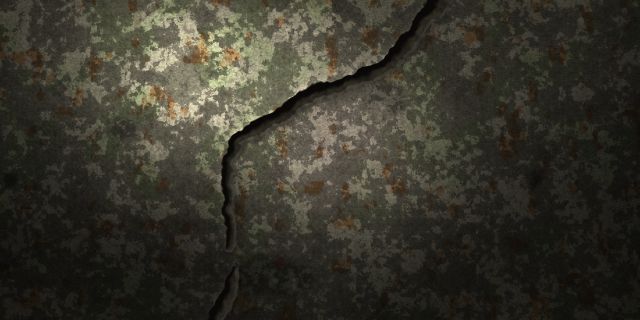
Write a Shadertoy shader that draws this texture.

```glsl
float hash(vec2 p) {
    return fract(sin(dot(p, vec2(127.1, 311.7))) * 43758.5453);
}

float noise(vec2 p) {
    vec2 i = floor(p), f = fract(p);
    f = f * f * (3.0 - 2.0 * f);
    return mix(mix(hash(i), hash(i + vec2(1, 0)), f.x),
               mix(hash(i + vec2(0, 1)), hash(i + vec2(1, 1)), f.x), f.y);
}

float fbm(vec2 p) {
    float sum = 0.0, amp = 0.5;
    for (int i = 0; i < 5; i++) {
        sum += amp * noise(p);
        p = mat2(1.6, 1.2, -1.2, 1.6) * p + 7.3;
        amp *= 0.55;
    }
    return sum / 1.055;
}

float glow(vec2 p, vec2 center, vec2 size) {
    vec2 q = (p - center) / size;
    return exp(-dot(q, q));
}

// Signed distance to the fissure; each node holds x, y and half width
float crack(vec2 p) {
    vec3 node[13] = vec3[13](
        vec3(1.385, 1.02, 0.031), vec3(1.285, 0.885, 0.023),
        vec3(1.215, 0.803, 0.025), vec3(1.10, 0.748, 0.018),
        vec3(0.98, 0.712, 0.026), vec3(0.86, 0.632, 0.022),
        vec3(0.737, 0.562, 0.022), vec3(0.710, 0.49, 0.014),
        vec3(0.711, 0.375, 0.014), vec3(0.717, 0.235, 0.012),
        vec3(0.732, 0.160, 0.005), vec3(0.712, 0.085, 0.021),
        vec3(0.658, -0.02, 0.022));
    float d = 9.0;
    for (int i = 0; i < 12; i++) {
        if (i == 9) continue; // gap between the two fissures
        vec2 a = p - node[i].xy, b = node[i + 1].xy - node[i].xy;
        float h = clamp(dot(a, b) / dot(b, b), 0.0, 1.0);
        d = min(d, length(a - b * h) - mix(node[i].z, node[i + 1].z, h));
    }
    return d;
}

void mainImage(out vec4 fragColor, in vec2 fragCoord) {
    vec2 p = fragCoord / iResolution.y;
    float px = 1.0 / iResolution.y;

    // Lamp light pooled on the wall
    float light = 0.095 + 0.10 * smoothstep(0.15, 0.9, p.y) * (1.0 - 0.4 * smoothstep(1.2, 2.0, p.x))
        + 0.28 * glow(p, vec2(0.58, 0.78), vec2(0.38, 0.32))
        + 0.23 * glow(p, vec2(1.02, 0.53), vec2(0.38, 0.34));

    // Mottled plaster: broad stains, flaking patches and fine grain
    float broad = fbm(p * 5.0 + 3.0);
    float flakes = fbm(p * 17.0 + 20.0);
    float fine = fbm(p * 65.0);
    float grain = noise(p * 230.0);
    float tone = 0.43 + 0.45 * broad + 0.3 * flakes + 0.4 * fine + 0.28 * (grain - 0.5);
    float pale = smoothstep(0.50, 0.57, flakes * 0.55 + fine * 0.45);
    tone *= mix(0.84, 1.18, pale);

    // Pale peeled areas and damp dark blotches with ragged rims
    float ragged = (flakes - 0.5) * 1.8 + (fine - 0.5) * 0.8;
    float peeled = glow(p, vec2(0.96, 0.97), vec2(0.09, 0.07))
        + glow(p, vec2(0.57, 0.75), vec2(0.13, 0.16));
    tone *= 1.0 + 0.22 * smoothstep(0.35, 0.6, peeled + ragged);
    float damp = glow(p, vec2(1.20, 0.69), vec2(0.07, 0.06))
        + glow(p, vec2(0.87, 0.14), vec2(0.15, 0.08))
        + glow(p, vec2(0.39, 0.60), vec2(0.06, 0.05));
    tone *= 1.0 - 0.3 * smoothstep(0.35, 0.65, damp + ragged);
    float holes = glow(p, vec2(0.03, 0.44), vec2(0.032))
        + glow(p, vec2(1.67, 0.44), vec2(0.034));
    tone *= 1.0 - 0.45 * smoothstep(0.2, 0.9, holes + ragged * 0.3);

    // Lichen, pinkish mineral and rust tints
    vec3 tint = mix(vec3(1.04, 1.0, 0.84), vec3(0.99, 1.02, 0.77), smoothstep(0.5, 0.65, fbm(p * 9.0 + 40.0)));
    tint = mix(tint, vec3(1.09, 0.99, 0.90), 0.7 * glow(p, vec2(1.05, 0.55), vec2(0.25, 0.22)));
    float rust = smoothstep(0.61, 0.72, fbm(p * vec2(24.0, 17.0) + 70.0));
    tint = mix(tint, vec3(0.95, 0.68, 0.40), 0.8 * rust);
    vec3 col = light * tone * tint;

    // Fissure with a shaded upper wall and a broken lower ledge
    vec2 q = p + 0.016 * (vec2(noise(p * 32.0), noise(p * 32.0 + 50.0)) - 0.5)
        + 0.006 * (vec2(noise(p * 90.0), noise(p * 90.0 + 30.0)) - 0.5);
    vec2 towardLower = vec2(0.008, -0.011);
    float d = crack(q);
    float side = (crack(q + towardLower) - crack(q - towardLower)) / 0.027;
    float lower = smoothstep(-0.1, 0.5, side);
    col *= 1.0 - 0.35 * lower * exp(-max(d - 0.009, 0.0) * 75.0);
    col *= 1.0 + 0.3 * (1.0 - lower) * exp(-max(d, 0.0) * 110.0);

    float ledge = lower * smoothstep(px, -px, abs(d - 0.003) - 0.0055);
    vec3 ledgeColor = vec3(0.29, 0.275, 0.24) * (0.45 + light) * (0.65 + 0.8 * fine);
    col = mix(col, ledgeColor, ledge);

    float inside = smoothstep(px, -px, d + 0.003 * lower);
    float floorLight = smoothstep(-0.5, 0.7, side);
    vec3 cavity = mix(vec3(0.035, 0.03, 0.022), vec3(0.17, 0.155, 0.125) * (0.45 + fine), floorLight);
    col = mix(col, cavity, inside);

    // Dim the outer border
    col *= 1.0 - 0.2 * smoothstep(0.75, 1.05, abs(p.x - 1.0));
    fragColor = vec4(clamp(col, 0.0, 1.0), 1.0);
}
```
